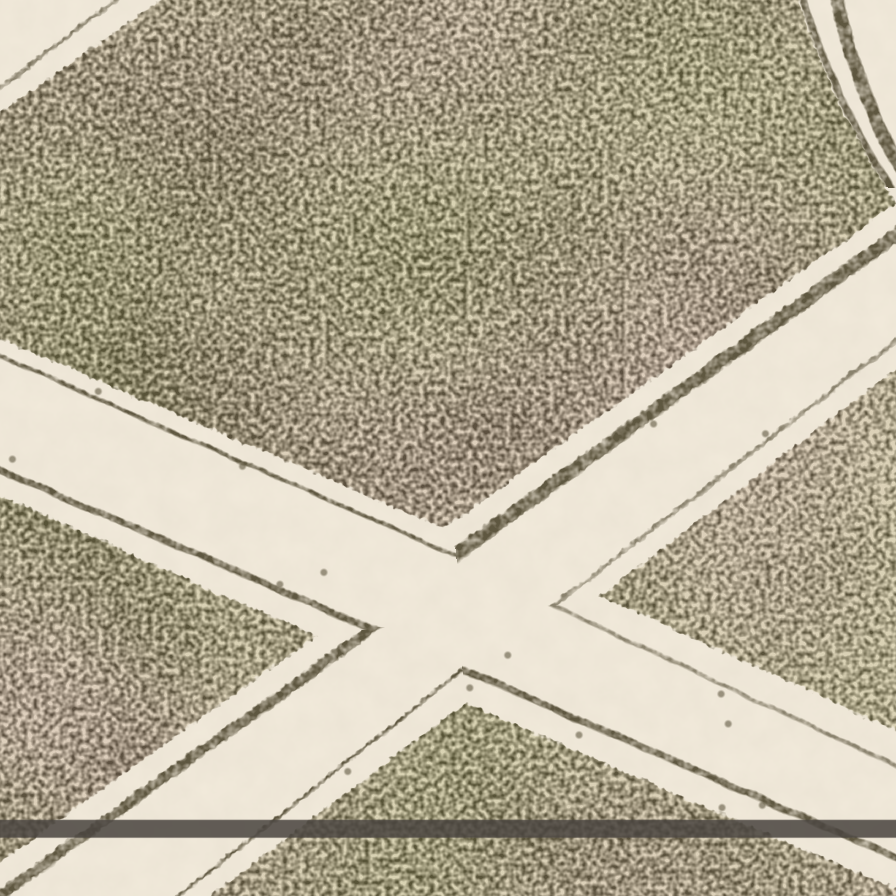
This pattern is drawn by a WebGL 1 fragment shader. Its source:

```glsl
precision highp float;
// Engraved garden plan: grainy lawn parcels parted by two crossing pale paths.
// Each parcel is a wedge of signed line distances, filled with gradient-noise
// grain and framed by a broken ink outline, heavier on its shaded side.
uniform vec2 u_resolution;

const vec3 PAPER = vec3(0.935, 0.905, 0.845);
const vec3 GRAIN_LIGHT = vec3(0.86, 0.82, 0.72);
const vec3 GRAIN_DARK = vec3(0.35, 0.32, 0.23);
const vec3 INK = vec3(0.37, 0.34, 0.25);
const vec3 BAR = vec3(0.29, 0.27, 0.25);
const float THIN = 0.0022;
const float MEDIUM = 0.0038;
const float THICK = 0.0075;

float hash(vec2 p) {
  vec3 q = fract(vec3(p.xyx) * 0.1031);
  q += dot(q, q.yzx + 33.33);
  return fract((q.x + q.y) * q.z);
}

float cornerSlope(vec2 cell, vec2 offset) {
  float angle = 6.28318 * hash(cell);
  return dot(vec2(cos(angle), sin(angle)), offset);
}

// Signed gradient noise, about -0.7 to 0.7
float noise(vec2 p) {
  vec2 i = floor(p);
  vec2 f = p - i;
  vec2 s = f * f * f * (f * (f * 6.0 - 15.0) + 10.0);
  vec2 e = vec2(1.0, 0.0);
  float low = mix(cornerSlope(i, f), cornerSlope(i + e, f - e), s.x);
  float high = mix(cornerSlope(i + e.yx, f - e.yx), cornerSlope(i + 1.0, f - 1.0), s.x);
  return mix(low, high, s.y);
}

float fbm(vec2 p) {
  float sum = 0.0;
  float gain = 1.0;
  for (int i = 0; i < 4; i++) {
    sum += gain * noise(p);
    p = mat2(1.6, 1.2, -1.2, 1.6) * p + 7.3;
    gain *= 0.55;
  }
  return sum;
}

// Signed distance to the line a-b, positive below it when a-b runs right
float edge(vec2 p, vec2 a, vec2 b) {
  vec2 d = normalize(b - a);
  vec2 r = p - a;
  return d.x * r.y - d.y * r.x;
}

float wedge(vec2 p, vec2 a, vec2 apex, vec2 b) {
  return max(edge(p, a, apex), edge(p, apex, b));
}

// Approximate distance to a parabolic right-hand border
float curve(vec2 p, float start, float slope, float bend) {
  float x = start + slope * p.y + bend * p.y * p.y;
  return (p.x - x) / length(vec2(1.0, slope + 2.0 * bend * p.y));
}

float stroke(float d, float halfWidth, float blur) {
  return 1.0 - smoothstep(halfWidth - blur, halfWidth + blur, abs(d));
}

// Outline of a wedge with its own line width on each side
float outline(vec2 p, vec2 a, vec2 apex, vec2 b, vec2 widths, float blur) {
  float first = edge(p, a, apex);
  float second = edge(p, apex, b);
  return stroke(max(first, second), first > second ? widths.x : widths.y, blur);
}

float speck(vec2 p) {
  vec2 cell = floor(p);
  vec2 centre = 0.3 + 0.4 * vec2(hash(cell + 3.1), hash(cell + 8.7));
  float dotShape = 1.0 - smoothstep(0.05, 0.13, length(fract(p) - centre));
  return dotShape * step(0.93, hash(cell + 21.0));
}

vec3 lawn(vec2 p, float grain) {
  float cloud = fbm(p * 4.5 + 2.0);
  float sunlit = exp(-28.0 * dot(p - vec2(0.97, 0.60), p - vec2(0.97, 0.60)));
  float shade = exp(-22.0 * dot(p - vec2(0.14, 0.39), p - vec2(0.14, 0.39)));
  float tone = 0.54 + 1.05 * grain + 0.16 * cloud + 0.12 * sunlit - 0.12 * shade;
  float hue = noise(p * 3.2 + 11.0) + 0.4 * shade;
  return mix(GRAIN_DARK, GRAIN_LIGHT, clamp(tone, 0.0, 1.0)) + hue * vec3(-0.025, 0.015, -0.045);
}

void main() {
  vec2 p = gl_FragCoord.xy / u_resolution;
  p.y = 1.0 - p.y;
  float pixel = 1.0 / u_resolution.y;
  float blur = max(0.0016, pixel);
  float grain = noise(p * 165.0) + 0.3 * noise(p * 260.0 + 40.0);
  vec2 q = p + 0.0025 * vec2(noise(p * 28.0), noise(p * 28.0 + 50.0));
  float rough = 0.004 * grain;

  // Lawn parcels: upper, left, right, lower
  float upper = wedge(q, vec2(0.0, 0.378), vec2(0.495, 0.589), vec2(1.0, 0.227));
  upper = max(upper, edge(q, vec2(0.18, 0.0), vec2(0.0, 0.125)));
  upper = max(upper, curve(q, 0.892, 0.3, 0.77));
  float left = wedge(q, vec2(0.0, 0.962), vec2(0.352, 0.710), vec2(0.0, 0.553));
  float right = wedge(q, vec2(1.0, 0.412), vec2(0.671, 0.665), vec2(1.0, 0.815));
  float lower = wedge(q, vec2(1.0, 0.993), vec2(0.520, 0.785), vec2(0.234, 1.0));
  float parcel = min(min(upper, left), min(right, lower)) + rough;

  // Outlines, then the curved and upper-left borders
  vec2 r = q + rough * 0.5;
  float ink = outline(r, vec2(0.0, 0.397), vec2(0.508, 0.620), vec2(1.0, 0.262), vec2(THIN, THICK), blur);
  ink = max(ink, outline(r, vec2(0.0, 1.0), vec2(0.415, 0.702), vec2(0.0, 0.525), vec2(THICK * 0.75, MEDIUM), blur));
  ink = max(ink, 0.7 * outline(r, vec2(1.0, 0.380), vec2(0.618, 0.676), vec2(1.0, 0.855), vec2(THIN), blur));
  ink = max(ink, outline(r, vec2(1.0, 0.957), vec2(0.517, 0.747), vec2(0.2, 1.0), vec2(MEDIUM, THIN * 0.8), blur));
  ink = max(ink, stroke(curve(r, 0.935, 0.2, 0.92), THICK, blur));
  ink = max(ink, step(r.y, 0.21) * stroke(curve(r, 0.897, 0.3, 0.77), MEDIUM, blur));
  ink = max(ink, 0.8 * stroke(edge(r, vec2(0.13, 0.0), vec2(0.0, 0.098)), THIN, blur));
  ink *= clamp(0.78 + 0.5 * noise(p * 75.0) + 0.5 * grain, 0.15, 1.0);

  vec3 colour = PAPER + 0.012 * fbm(p * 30.0);
  colour = mix(colour, INK, 0.6 * speck(p * 24.0));
  colour = mix(colour, INK, ink);
  colour = mix(colour, lawn(p, grain), 1.0 - smoothstep(-blur, blur, parcel));

  // Translucent dark bar across the foot
  float bar = 1.0 - smoothstep(0.0100 - pixel, 0.0100 + pixel, abs(p.y - 0.925));
  colour = mix(colour, BAR, 0.86 * bar);
  gl_FragColor = vec4(colour, 1.0);
}
```
